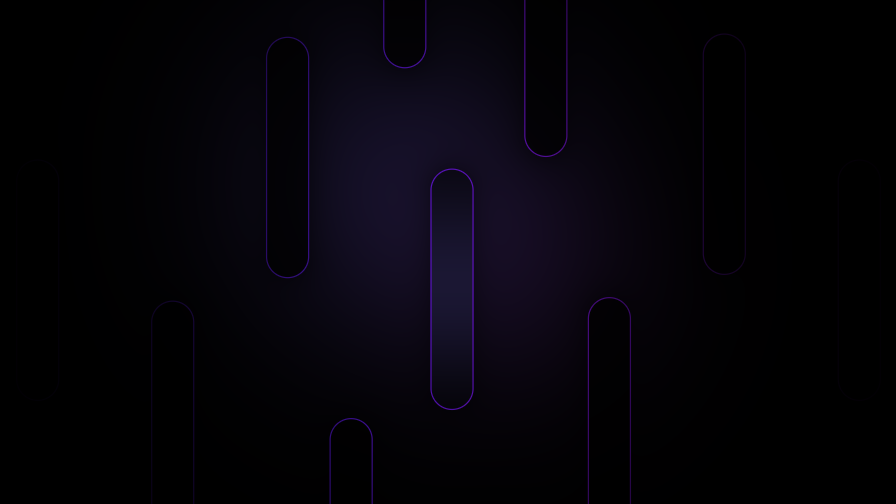
Write a Shadertoy shader that draws this background.

```glsl
// Tall neon-edged capsules over a dim violet glow on black.
// Columns spread symmetrically from the middle by a formula; each capsule is a
// distance function that gives its shadow, dark fill and thin fading outline.

#define RADIUS 0.0417        // capsule half width
#define HALF_SPAN 0.2384     // half length of the straight core
#define LINE_HALF 0.0012     // half thickness of the outline
#define SHADOW 0.35          // shadow strength
#define SHADOW_SIZE 0.03     // shadow falloff
#define FILL_DIM 0.25        // glow that passes through a capsule
#define NAVY vec3(0.075, 0.060, 0.145)
#define PLUM vec3(0.050, 0.022, 0.070)
#define CORE vec3(0.105, 0.090, 0.200)
#define EDGE_BLUE vec3(0.34, 0.09, 0.86)
#define EDGE_VIOLET vec3(0.46, 0.07, 0.84)

const int SIDE = 5; // columns on each side of the middle one

// Vertical centre of each capsule, left to right
const float HEIGHTS[11] = float[11](
    -0.056, -0.336, 0.1875, -0.569, 0.604, -0.074,
    -0.743, 0.428, -0.329, 0.194, -0.056);

float blob(vec2 p, vec2 centre, float size) {
    vec2 q = (p - centre) / size;
    return exp(-dot(q, q));
}

float capsule(vec2 p) {
    p.y -= clamp(p.y, -HALF_SPAN + RADIUS, HALF_SPAN - RADIUS) * 1.0;
    return length(p) - RADIUS;
}

// Gaps widen outward, with a further step beyond the third column
vec2 capsuleCentre(int column) {
    float n = abs(float(column));
    float reach = 0.0769 * n + 0.00984 * n * n
                + 0.0822 * pow(max(n - 3.0, 0.0), 1.167);
    float nudge = column == 0 ? 0.008 : 0.001;
    return vec2(sign(float(column)) * reach + nudge, HEIGHTS[column + SIDE]);
}

void mainImage(out vec4 fragColor, in vec2 fragCoord) {
    vec2 p = (fragCoord - 0.5 * iResolution.xy) / iResolution.y;
    float pixel = 1.0 / iResolution.y;

    // Background glow
    vec3 glow = NAVY * blob(p, vec2(-0.10, 0.14), 0.33)
              + PLUM * blob(p, vec2(0.14, -0.04), 0.28);

    // Combined coverage of the capsules
    float shade = 1.0, inside = 0.0, core = 0.0, outline = 0.0;
    for (int i = -SIDE; i <= SIDE; i++) {
        float d = capsule(p - capsuleCentre(i));
        float cover = clamp(0.5 - d / pixel, 0.0, 1.0);
        shade *= 1.0 - SHADOW * exp(-max(d, 0.0) / SHADOW_SIZE);
        inside = max(inside, cover);
        if (i == 0) core = cover;
        outline = max(outline,
            clamp((LINE_HALF - abs(d)) / pixel + 0.5, 0.0, 1.0));
    }

    // Fill, lit only in the middle capsule
    float y = p.y + 0.06;
    vec3 fill = mix(glow * FILL_DIM, CORE, core * exp(-y * y / 0.035));
    vec3 color = mix(glow * shade, fill, inside);

    // Outline fades away from the centre
    float fade = exp(-p.x * p.x / 0.2 - p.y * p.y / 0.7);
    vec3 edge = mix(EDGE_BLUE, EDGE_VIOLET, smoothstep(-0.3, 0.3, p.x));
    color = mix(color, edge, outline * fade * 0.85);

    fragColor = vec4(color, 1.0);
}
```
